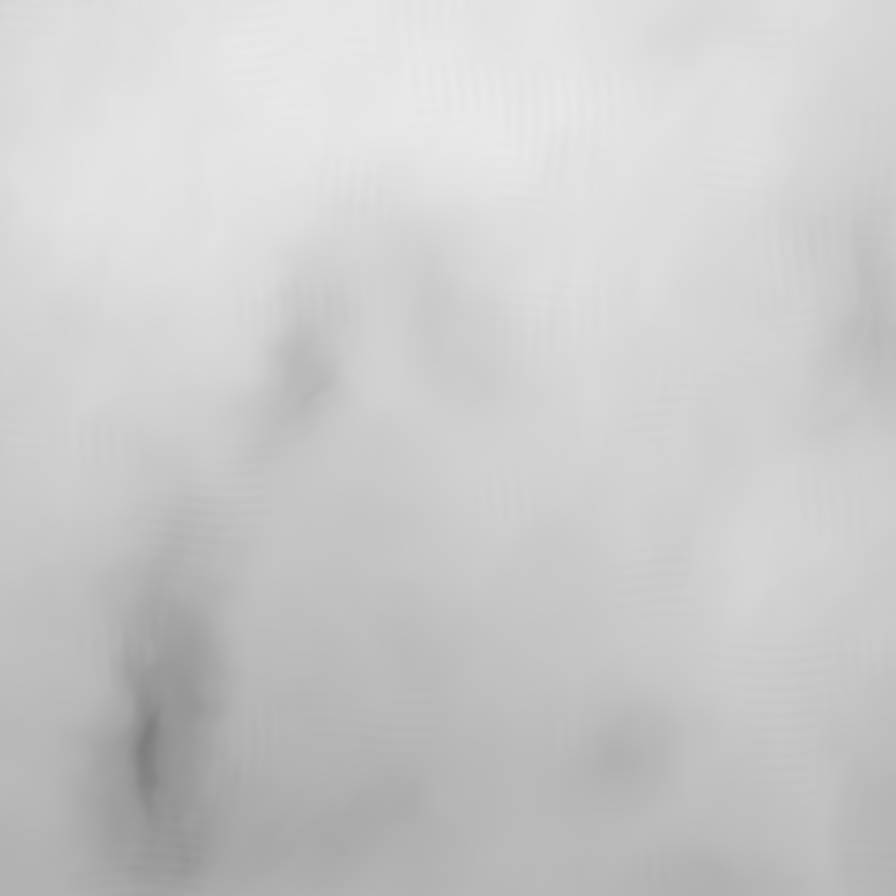
Reproduce this texture procedurally as a WebGL 2 fragment shader.

```glsl
#version 300 es
precision highp float;

uniform vec2 u_resolution;
out vec4 fragColor;

vec3 hash3(vec2 p) {
  vec3 q = fract(p.xyx * vec3(0.1031, 0.1030, 0.0973));
  q += dot(q, q.yzx + 33.33);
  return fract((q.xxy + q.yzz) * q.zyx);
}

mat2 rotation(float angle) {
  float c = cos(angle), s = sin(angle);
  return mat2(c, s, -s, c);
}

// Soft cellular noise: jittered cells blended by a smooth falloff
float cellPuffs(vec2 p) {
  vec2 cell = floor(p);
  float total = 0.0, weights = 0.0;
  for (int y = -1; y <= 1; y++) {
    for (int x = -1; x <= 1; x++) {
      vec2 id = cell + vec2(x, y);
      vec3 h = hash3(id + 57.0);
      vec2 d = id + 0.25 + 0.5 * h.xy - p;
      float w = max(0.0, 1.0 - dot(d, d) / 1.5625);
      w *= w * w;
      total += w * h.z;
      weights += w;
    }
  }
  return total / weights;
}

// Layered puffs, centred on zero
float cloud(vec2 p, int layers, float gain) {
  float sum = 0.0, amplitude = 1.0;
  for (int i = 0; i < layers; i++) {
    sum += amplitude * (cellPuffs(p) - 0.5);
    p = rotation(0.6) * p * 1.95 + 13.7;
    amplitude *= gain;
  }
  return sum;
}

// Soft tilted ellipse, 1 at its centre
float smudge(vec2 p, vec2 centre, vec2 radius, float tilt) {
  vec2 q = rotation(tilt) * (p - centre) / radius;
  return exp(-dot(q, q));
}

// Faint short ripples, gathered in patches
float ripples(vec2 p, float frequency) {
  float across = sin(p.y * frequency + 2.0 * sin(p.x * 31.0));
  float along = sin(p.x * frequency * 0.9 + 2.0 * sin(p.y * 27.0));
  float choice = smoothstep(0.35, 0.65, cellPuffs(p * 9.0 + 5.0));
  float patches = smoothstep(0.5, 0.8, cellPuffs(p * 13.0 + 40.0));
  return mix(along, across, choice) * patches;
}

float smokeShade(vec2 p) {
  // Ragged outlines come from bending the plane
  vec2 bend = vec2(cloud(p * 6.0, 4, 0.55), cloud(p * 6.0 + 31.0, 4, 0.55));
  vec2 q = p + 0.07 * bend;

  // Pale top fading into a grey base
  float shade = mix(0.73, 0.868, smoothstep(-0.05, 0.85, q.y));
  shade += 0.025 * smudge(q, vec2(0.48, 0.9), vec2(0.25, 0.2), 0.3);
  shade += 0.045 * smudge(q, vec2(0.86, 0.3), vec2(0.15, 0.24), 0.2);
  shade -= 0.03 * smoothstep(0.36, 0.56, abs(q.x - 0.5));

  // Dark drifts
  float dark = 0.04 * smudge(q, vec2(0.4, 0.36), vec2(0.24, 0.2), 0.0);
  dark += 0.15 * smudge(q, vec2(0.16, 0.19), vec2(0.075, 0.18), 0.12);
  dark += 0.07 * smudge(q, vec2(0.155, 0.18), vec2(0.028, 0.03), 0.0);
  dark += 0.11 * smudge(q, vec2(0.34, 0.6), vec2(0.055, 0.11), 0.35);
  dark += 0.06 * smudge(q, vec2(0.49, 0.65), vec2(0.05, 0.1), -0.4);
  dark += 0.11 * smudge(q, vec2(0.97, 0.65), vec2(0.09, 0.15), 0.2);
  dark += 0.06 * smudge(q, vec2(0.7, 0.17), vec2(0.08, 0.05), -0.4);
  dark += 0.06 * smudge(q, vec2(0.32, 0.08), vec2(0.15, 0.12), 0.0);
  dark += 0.04 * smudge(q, vec2(0.8, 0.02), vec2(0.12, 0.06), 0.0);
  dark += 0.03 * smudge(q, vec2(0.78, 0.95), vec2(0.1, 0.06), 0.0);

  // Billows, and wisps that show mostly inside the dark drifts
  vec2 grain = rotation(0.35) * q * vec2(1.25, 0.85);
  float billows = cloud(grain * 5.0, 4, 0.5);
  float wisps = cloud(grain * vec2(22.0, 13.0) + 9.0, 3, 0.6);
  shade -= dark * (1.0 + 0.45 * wisps);
  shade += 0.04 * billows + 0.012 * wisps;
  return shade + 0.005 * ripples(p, 420.0);
}

void main() {
  vec2 uv = gl_FragCoord.xy / u_resolution;
  fragColor = vec4(vec3(clamp(smokeShade(uv), 0.0, 1.0)), 1.0);
}
```
